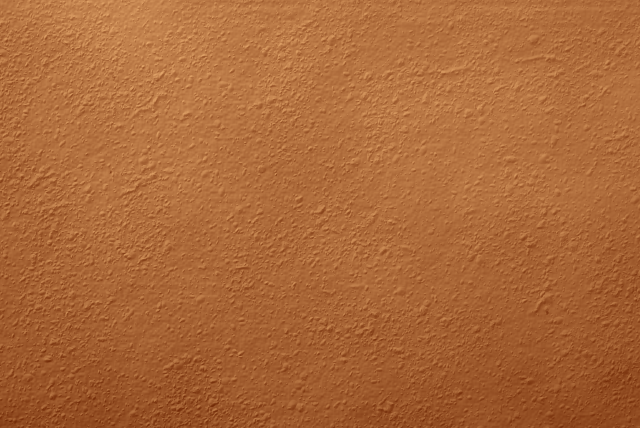
Give the GLSL for this texture, as a Shadertoy shader.

```glsl
vec2 hash2(vec2 p) {
    vec3 q = fract(vec3(p.xyx) * vec3(0.1031, 0.1030, 0.0973));
    q += dot(q, q.yzx + 33.33);
    return fract((q.xx + q.yz) * q.zy);
}

float noise(vec2 p) {
    vec2 i = floor(p), f = fract(p);
    f = f * f * f * (f * (f * 6.0 - 15.0) + 10.0);
    float low = mix(hash2(i).x, hash2(i + vec2(1, 0)).x, f.x);
    float high = mix(hash2(i + vec2(0, 1)).x, hash2(i + vec2(1, 1)).x, f.x);
    return mix(low, high, f.y);
}

vec2 rotate(vec2 p, float angle) {
    float c = cos(angle), s = sin(angle);
    return vec2(c * p.x + s * p.y, c * p.y - s * p.x);
}

// Crumbs scattered on a jittered grid
float crumbs(vec2 p, float cells, float density) {
    vec2 g = p * cells, base = floor(g);
    float height = 0.0;
    for (int y = -1; y <= 1; y++)
    for (int x = -1; x <= 1; x++) {
        vec2 id = base + vec2(x, y);
        vec2 place = hash2(id + cells), shape = hash2(id + 2.7 * cells);
        float clump = smoothstep(0.25, 0.75, noise(id / cells * 9.0 + 3.0));
        float present = step(shape.y, density * (0.45 + 0.9 * clump));
        float radius = mix(0.25, 0.6, shape.x * shape.x);
        vec2 d = rotate(g - id - place, 0.1 + 1.4 * place.x) * vec2(0.9, 1.25) / radius;
        float dome = max(1.0 - dot(d, d), 0.0);
        height = max(height, present * radius * dome * sqrt(dome));
    }
    return height / cells;
}

// Ragged raised scars, mostly rising to the right
float scars(vec2 p) {
    float height = 0.0;
    float wobble = (noise(p * 18.0) - 0.5) * 0.03 + (noise(p * 55.0) - 0.5) * 0.012;
    for (int i = 0; i < 14; i++) {
        vec2 r = hash2(vec2(float(i) * 3.7, 11.0)), s = hash2(vec2(float(i) * 5.3, 29.0));
        vec2 centre = vec2((float(i) + r.x) / 9.5, 0.3 + 0.6 * r.y);
        vec2 d = rotate(p - centre, mix(-0.1, 0.6, s.x));
        d.y += wobble;
        float span = mix(0.04, 0.14, s.y * s.y);
        float taper = 1.0 - smoothstep(0.4 * span, span, abs(d.x));
        float broken = smoothstep(0.2, 0.65, noise(p * 38.0 + r * 9.0));
        height += taper * broken * exp(-d.y * d.y / 0.000035) * mix(0.5, 1.0, s.x);
    }
    return height * 0.017;
}

float plaster(vec2 p) {
    vec2 warped = p + 0.005 * vec2(noise(p * 75.0), noise(p * 75.0 + 40.0));
    float rough = mix(1.2, 0.8, smoothstep(0.5, 1.4, p.x));
    float calmTop = 1.0 - 0.55 * smoothstep(0.9, 0.98, p.y);

    // Grain and crumbs
    float height = noise(p * 14.0) * 0.009 + noise(warped * 38.0) * 0.005;
    height += rough * (noise(p * 90.0) * 0.0042 + noise(p * 170.0 + 7.0) * 0.0042);
    height += calmTop * (1.1 * crumbs(warped, 46.0, 0.28) + 1.4 * rough * crumbs(warped, 80.0, 0.5));
    height += 1.3 * rough * crumbs(warped, 115.0, 0.5);
    height += scars(p);

    // Brushed arcs on the left and level strokes along the top
    vec2 fromArc = p - vec2(0.45, 0.2);
    vec2 arc = vec2(atan(fromArc.y, fromArc.x) * 3.0, length(fromArc) * 95.0);
    vec2 patchPos = (p - vec2(0.17, 0.63)) / vec2(0.2, 0.17);
    height += noise(arc) * 0.006 * exp(-dot(patchPos, patchPos));
    height += noise(p * vec2(5.0, 75.0)) * 0.006 * smoothstep(0.9, 0.98, p.y);
    return height;
}

void mainImage(out vec4 fragColor, in vec2 fragCoord) {
    vec2 uv = fragCoord / iResolution.xy;
    vec2 p = fragCoord / iResolution.y;

    // Relief lit from the upper left
    float reach = 0.0028;
    vec2 toLight = normalize(vec2(-0.45, 0.9)) * reach;
    float slope = (plaster(p - 0.5 * toLight) - plaster(p + 0.5 * toLight)) / reach;
    float relief = 0.6 * slope / (1.0 + 0.2 * abs(slope));

    // Broad falloff from the bright top to the dim lower corners
    vec2 q = uv - vec2(0.42, 0.6);
    float tone = -0.29 + 1.15 * uv.y - 1.2 * dot(q, q);
    tone += 0.35 * (noise(p * 3.0 + 8.0) - 0.5) + 0.25 * (noise(p * 9.0) - 0.5);
    vec2 glow = (uv - vec2(0.15, 0.97)) / vec2(0.13, 0.09);
    tone += 0.4 * exp(-dot(glow, glow)) + relief;

    // Sparse dark pits
    vec2 cell = floor(p * 9.0);
    vec2 pit = fract(p * 9.0) - 0.2 - 0.6 * hash2(cell + 5.0);
    float pitMask = step(0.95, hash2(cell + 71.0).x) * (1.0 - smoothstep(0.015, 0.045, length(pit)));
    tone -= 1.3 * pitMask;

    vec3 ochre = vec3(0.668, 0.406, 0.220);
    vec3 color = ochre + tone * vec3(0.095, 0.105, 0.085);
    fragColor = vec4(clamp(color, 0.0, 1.0), 1.0);
}
```
